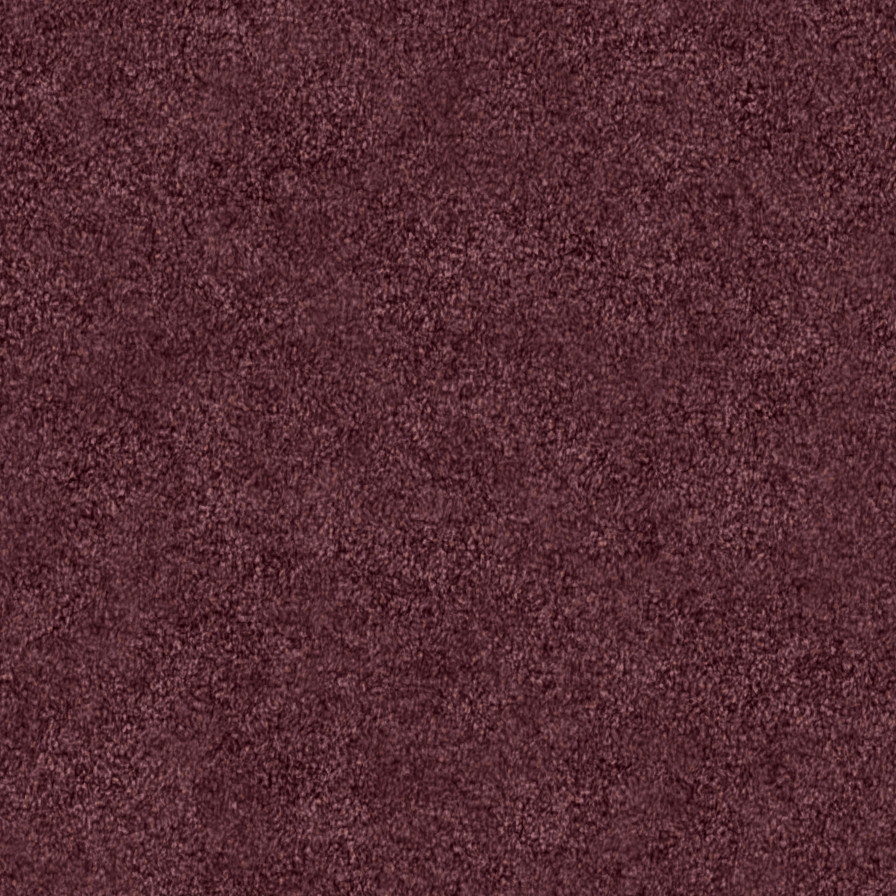
Reproduce this texture procedurally as a Shadertoy shader.

```glsl
// Burgundy cut-pile carpet: a dense field of tiny domed tufts, each with its own
// shade, overlaid with fine upright fibres. Broad gradient noise varies the pile
// between crisp, tufted patches and calmer, brushed ones.

const vec3 DEEP_WINE  = vec3(0.210, 0.060, 0.090);
const vec3 DUSTY_ROSE = vec3(0.510, 0.328, 0.360);
const vec3 RUST_TINT  = vec3(0.020, 0.004, -0.022);

const float MEAN_TONE = 0.405;
const vec2 TUFT_DENSITY  = vec2(187.0, 151.0);  // tufts across the canvas
const vec2 FIBRE_DENSITY = vec2(263.0, 181.0);
const vec2 FUZZ_DENSITY  = vec2(389.0, 307.0);

vec2 hash2(vec2 p) {
    vec3 q = fract(p.xyx * vec3(0.1031, 0.1030, 0.0973));
    q += dot(q, q.yzx + 33.33);
    return fract((q.xx + q.yz) * q.zy);
}

vec2 randomDirection(vec2 cell) {
    float angle = 6.28318 * hash2(cell).x;
    return vec2(cos(angle), sin(angle));
}

// Gradient noise, roughly -0.7 to 0.7.
float gradientNoise(vec2 p) {
    vec2 cell = floor(p);
    vec2 f = fract(p);
    vec2 blend = f * f * f * (f * (f * 6.0 - 15.0) + 10.0);
    vec2 right = vec2(1.0, 0.0);
    vec2 up = vec2(0.0, 1.0);
    float a = dot(randomDirection(cell), f);
    float b = dot(randomDirection(cell + right), f - right);
    float c = dot(randomDirection(cell + up), f - up);
    float d = dot(randomDirection(cell + 1.0), f - 1.0);
    return mix(mix(a, b, blend.x), mix(c, d, blend.x), blend.y);
}

vec2 rotate(vec2 p, float angle) {
    float c = cos(angle);
    float s = sin(angle);
    return vec2(c * p.x - s * p.y, s * p.x + c * p.y);
}

// Softly blended tufts: x = dome height, y = shade, z = tint selector.
vec3 tufts(vec2 p) {
    vec2 cell = floor(p);
    float nearest = 4.0;
    float weightSum = 0.0001;
    vec2 traits = vec2(0.0);
    for (int j = -1; j <= 1; j++) {
        for (int i = -1; i <= 1; i++) {
            vec2 id = cell + vec2(float(i), float(j));
            vec2 offset = id + hash2(id + 7.0) - p;
            float distSq = dot(offset, offset);
            float weight = exp(-14.0 * distSq);
            nearest = min(nearest, distSq);
            traits += weight * hash2(id + 91.0);
            weightSum += weight;
        }
    }
    return vec3(0.45 - sqrt(nearest), traits / weightSum - 0.5);
}

// Slow light and dark drift of the pile.
float pileDrift(vec2 p) {
    return 0.11 * gradientNoise(p * 6.3 + 3.7)
         + 0.13 * gradientNoise(p * 17.0 + 11.2)
         + 0.17 * gradientNoise(p * 43.0 + 29.4);
}

// How strongly the tufts stand out: low where the pile is brushed flat.
float pileCrispness(vec2 p) {
    float patches = gradientNoise(p * 8.7 + 51.3) + 0.8 * gradientNoise(p * 27.0 + 71.9);
    return clamp(1.0 + 0.5 * patches, 0.7, 1.3);
}

void mainImage(out vec4 fragColor, in vec2 fragCoord) {
    vec2 uv = fragCoord / iResolution.y;

    // Bend the pile slightly so that no grid shows.
    vec2 sway = vec2(gradientNoise(uv * 31.0 + 5.1), gradientNoise(uv * 31.0 + 83.6));
    vec2 pile = rotate(uv + 0.004 * sway, 0.13);

    // Grain: tufts, fibres and fuzz.
    vec3 tuft = tufts(pile * TUFT_DENSITY);
    float fibre = gradientNoise(pile * FIBRE_DENSITY + 17.3);
    float fuzz = gradientNoise(rotate(pile, -0.2) * FUZZ_DENSITY + 41.7);
    float grain = 0.57 * tuft.x + 0.50 * tuft.y + 0.76 * fibre + 0.34 * fuzz;
    grain *= pileCrispness(uv);
    grain += 0.35 * (grain * grain - 0.055);  // brighter tips, softer shadows

    // Colour: wine to rose, with a few rust flecks.
    float tone = clamp(MEAN_TONE + grain + pileDrift(uv), -0.25, 1.35);
    vec3 color = mix(DEEP_WINE, DUSTY_ROSE, tone);
    float rust = smoothstep(0.25, 0.45, tuft.z) * smoothstep(0.2, 0.8, tone);
    color += RUST_TINT * rust;

    fragColor = vec4(clamp(color, 0.0, 1.0), 1.0);
}
```
